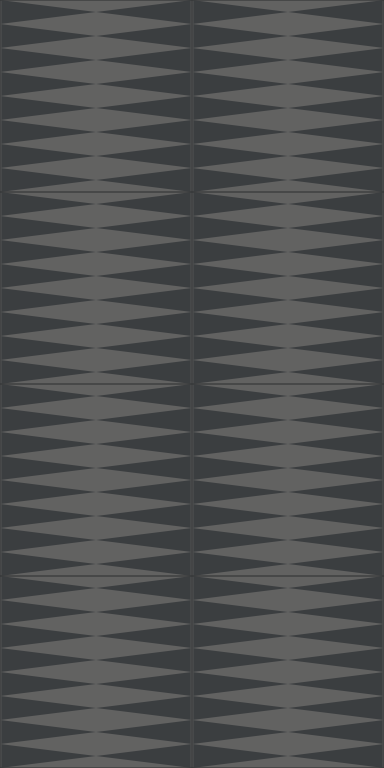
Reproduce this pattern procedurally as a Shadertoy shader.

```glsl
const vec2 TILES = vec2(2.0, 4.0);
const float SPIKES = 8.0;

const vec3 LIGHT = vec3(0.384, 0.384, 0.382);
const vec3 DARK = vec3(0.232, 0.243, 0.251);
const vec3 RIM = vec3(0.305, 0.312, 0.312);
const vec3 GAP = vec3(0.190, 0.195, 0.200);

// Share of a pixel lying on the negative side of an edge
float coverage(float dist, float pixel) {
    return clamp(0.5 - dist / pixel, 0.0, 1.0);
}

// Share of a pixel covered by a band centred on zero
float band(float dist, float halfWidth, float pixel) {
    return coverage(dist - halfWidth, pixel) - coverage(dist + halfWidth, pixel);
}

// Signed distance to spikes with bases on both sides and tips at the centre
float spikeDistance(vec2 tile, float count) {
    float halfHeight = abs(tile.x - 0.5);
    float offset = abs(fract(tile.y * count) - 0.5);
    return (offset - halfHeight) / length(vec2(1.0, count));
}

// Signed offset from the nearest tile boundary on each axis
vec2 seamOffset(vec2 grid) {
    return fract(grid + 0.5) - 0.5;
}

vec3 tileColour(vec2 grid, vec2 pixel) {
    vec2 seam = seamOffset(grid);
    float spikes = coverage(spikeDistance(fract(grid), SPIKES), pixel.y);
    vec3 colour = mix(LIGHT, DARK, spikes);

    // Pale rims beside the vertical joints
    colour = mix(colour, RIM, band(seam.x, 0.0085, pixel.x));

    // Narrow dark joints between tiles
    colour = mix(colour, GAP, 0.8 * band(seam.x, 0.0022, pixel.x));
    return mix(colour, GAP, band(seam.y, 0.0028, pixel.y));
}

void mainImage(out vec4 fragColor, in vec2 fragCoord) {
    vec2 pixel = TILES / iResolution.xy;
    fragColor = vec4(tileColour(fragCoord * pixel, pixel), 1.0);
}
```
